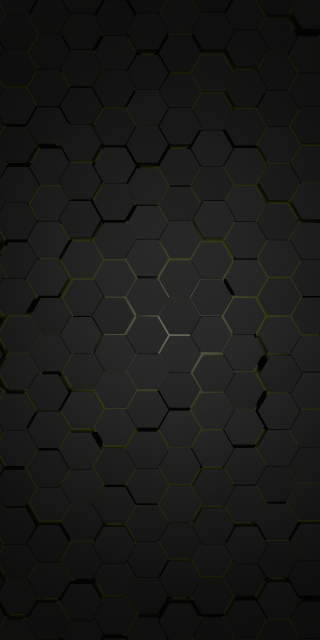
A WebGL 2 fragment shader for this pattern:

```glsl
#version 300 es
precision highp float;
// Dark hexagonal pillars of uneven height, with olive light glowing in the gaps.

uniform vec2 u_resolution;
out vec4 fragColor;

// Lengths are fractions of the canvas width; the origin is the canvas centre.
const float CELL_HEIGHT = 0.1178;
const float COLUMN_PITCH = CELL_HEIGHT * 0.8660254;
const float GAP_INSET = 0.0021;
const float MAX_SHIFT = 0.0165;
const vec2 GRID_ORIGIN = vec2(0.0625, 0.0125);
const vec2 LIGHT_POS = vec2(0.045, -0.015);

const vec3 TOP_BRIGHT = vec3(0.156, 0.156, 0.155);
const vec3 TOP_DARK = vec3(0.056, 0.056, 0.054);
const vec3 WALL_BLACK = vec3(0.012, 0.012, 0.010);
const vec3 OLIVE_DIM = vec3(0.150, 0.160, 0.040);
const vec3 OLIVE_LIT = vec3(0.270, 0.280, 0.160);
const vec3 GLOW_PALE = vec3(0.430, 0.430, 0.380);

float hash(vec2 p) {
  return fract(sin(dot(p, vec2(127.1, 311.7))) * 4375.85);
}

vec2 gradientAt(vec2 cell) {
  float angle = 6.2831853 * hash(cell);
  return vec2(cos(angle), sin(angle));
}

float gradientNoise(vec2 p) {
  vec2 i = floor(p), f = p - i;
  vec2 u = f * f * f * (f * (f * 6.0 - 15.0) + 10.0);
  vec2 e = vec2(1.0, 0.0);
  float a = dot(gradientAt(i), f);
  float b = dot(gradientAt(i + e.xy), f - e.xy);
  float c = dot(gradientAt(i + e.yx), f - e.yx);
  float d = dot(gradientAt(i + e.xx), f - e.xx);
  return mix(mix(a, b, u.x), mix(c, d, u.x), u.y);
}

// Signed distance to a flat-topped hexagon of the given inner radius.
float hexagon(vec2 p, float radius) {
  p = abs(p);
  return max(p.y, dot(p, vec2(0.8660254, 0.5))) - radius;
}

vec2 cellCentre(vec2 id) {
  float stagger = 0.5 * mod(id.x, 2.0);
  return GRID_ORIGIN + vec2(id.x * COLUMN_PITCH, (id.y + stagger) * CELL_HEIGHT);
}

float pillarHeight(vec2 id) {
  return 2.0 * hash(id + 17.3) - 1.0;
}

// Taller pillars lean away from the viewing axis.
vec2 leanOffset(vec2 centre, float height) {
  return MAX_SHIFT * height * centre / (0.22 + length(centre));
}

vec3 topColor(vec2 p, vec2 local, vec2 id) {
  float falloff = smoothstep(0.08, 1.0, length((p - LIGHT_POS) * vec2(1.05, 0.95)));
  float tone = 1.0 + 0.12 * (hash(id + 5.1) - 0.5);
  tone += 0.7 * local.y + 0.06 * gradientNoise(p * 190.0);
  return mix(TOP_BRIGHT, TOP_DARK, falloff) * tone;
}

// Light climbs from the lower pillar's rim and fades up the exposed wall.
vec3 gapColor(vec2 p, float rimDistance, float edgeRandom) {
  float d = length(p - LIGHT_POS);
  vec3 glow = mix(OLIVE_DIM, OLIVE_LIT, exp(-7.0 * d * d));
  glow = mix(glow, GLOW_PALE, exp(-45.0 * d * d));
  glow *= mix(1.0, 0.6, smoothstep(0.4, 1.1, d));
  float reach = mix(0.020, 0.0055, smoothstep(0.1, 0.55, d));
  float lit = smoothstep(0.30, 0.48, edgeRandom + 0.32 * exp(-9.0 * d * d));
  return mix(WALL_BLACK, glow, lit * exp(-max(rimDistance, 0.0) / reach));
}

vec3 scene(vec2 p) {
  float column = floor((p.x - GRID_ORIGIN.x) / COLUMN_PITCH + 0.5);
  float topHeight = -2.0, shadow = 0.0;
  vec2 topId = vec2(0.0), topLocal = vec2(0.0);
  vec3 near = vec3(9.0), second = vec3(9.0); // distance, then cell id

  // Find the tallest covering top and the two closest pillars.
  for (int i = -1; i <= 1; i++) {
    float x = column + float(i);
    float row = floor((p.y - cellCentre(vec2(x, 0.0)).y) / CELL_HEIGHT + 0.5);
    for (int j = -1; j <= 1; j++) {
      vec2 id = vec2(x, row + float(j));
      vec2 centre = cellCentre(id);
      float height = pillarHeight(id);
      vec2 local = p - centre - leanOffset(centre, height);
      float d = hexagon(local, 0.5 * CELL_HEIGHT - GAP_INSET);
      if (d < 0.0 && height > topHeight) {
        topHeight = height; topId = id; topLocal = local;
      }
      if (d < near.x) { second = near; near = vec3(d, id); }
      else if (d < second.x) second = vec3(d, id);
    }
  }

  if (topHeight > -2.0) {
    // Thin contact shadow under an overlapping taller neighbour.
    vec3 other = all(equal(near.yz, topId)) ? second : near;
    if (pillarHeight(other.yz) > topHeight) shadow = 1.0 - smoothstep(0.0, 0.004, other.x);
    return topColor(p, topLocal, topId) * (1.0 - 0.7 * shadow);
  }
  float rim = pillarHeight(near.yz) < pillarHeight(second.yz) ? near.x : second.x;
  return gapColor(p, rim - GAP_INSET, hash(near.yz + second.yz + 41.7));
}

void main() {
  // Average a 3x3 grid of samples to smooth every edge.
  vec3 color = vec3(0.0);
  for (int k = 0; k < 9; k++) {
    vec2 jitter = (vec2(k % 3, k / 3) - 1.0) / 3.0;
    color += scene((gl_FragCoord.xy + jitter - 0.5 * u_resolution) / u_resolution.x);
  }
  fragColor = vec4(color / 9.0, 1.0);
}
```
